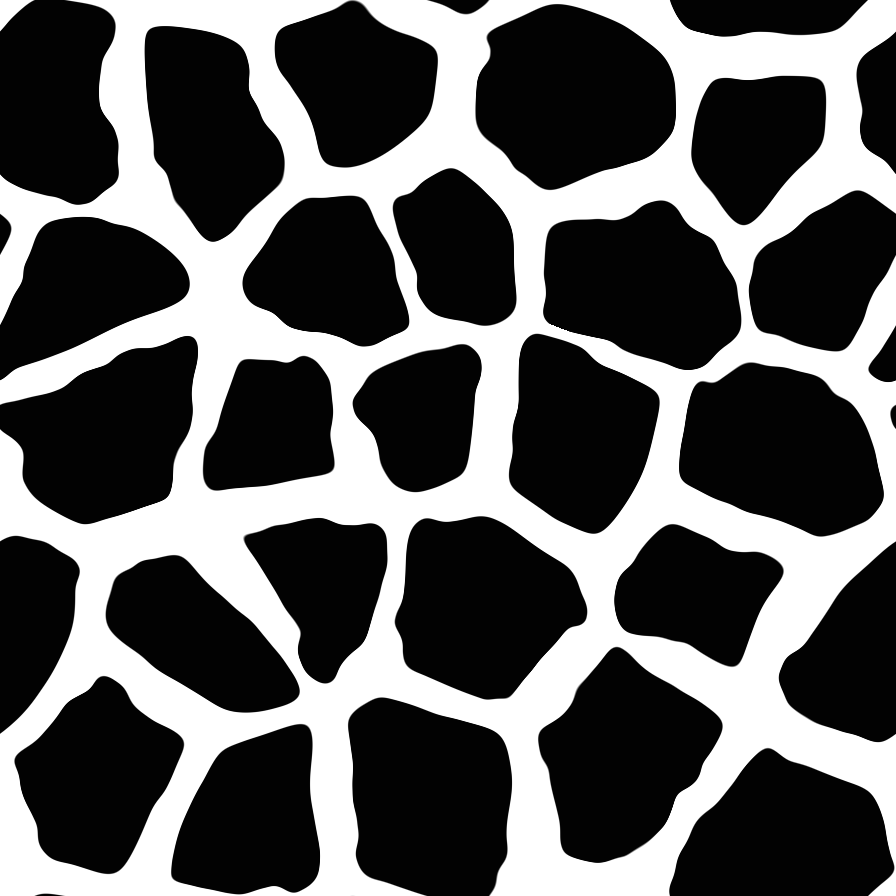
A WebGL 1 fragment shader for this pattern:

```glsl
precision highp float;
// Black hide patches on white: a jittered, wrapping Voronoi layout whose cells
// are shrunk to leave broad channels. A smooth minimum of the edge distances
// rounds the corners; noise private to each cell makes its outline wavy.

uniform vec2 u_resolution;

#define GRID 5.0          // cells per side, a whole number so the tile wraps
#define JITTER 0.72       // scatter of the cell centres
#define HALF_GAP 0.103    // half the channel width, in cells
#define ROUNDING 0.036    // softness of the corners
#define BEND_FREQ 1.9     // slow bends of the outline
#define BEND_AMOUNT 0.15
#define RIPPLE_FREQ 5.2   // small scallops on parts of the outline
#define RIPPLE_AMOUNT 0.11
#define SEED 17.0
#define PATCH_COLOR vec3(0.008)
#define GROUND_COLOR vec3(1.0)

vec2 hash22(vec2 p) {
  vec3 q = fract(p.xyx * vec3(0.1031, 0.1030, 0.0973));
  q += dot(q, q.yzx + 33.33);
  return fract((q.xx + q.yz) * q.zy);
}

// Value noise, centred on zero, from -0.5 to 0.5.
float noise(vec2 p) {
  vec2 i = floor(p);
  vec2 f = fract(p);
  f = f * f * f * (f * (f * 6.0 - 15.0) + 10.0);
  float low = mix(hash22(i).x, hash22(i + vec2(1.0, 0.0)).x, f.x);
  float high = mix(hash22(i + vec2(0.0, 1.0)).x, hash22(i + 1.0).x, f.x);
  return mix(low, high, f.y) - 0.5;
}

// Centre of a nearby cell; rows are staggered and the hash key wraps.
vec2 cellCentre(vec2 p, vec2 neighbour, out vec2 key) {
  float row = floor(p.y) + neighbour.y;
  float stagger = fract(0.4 * mod(row, GRID));
  vec2 cell = vec2(floor(p.x - stagger) + neighbour.x, row);
  key = hash22(mod(cell, GRID) + SEED);
  return cell + vec2(stagger, 0.0) + 0.5 + JITTER * (key - 0.5);
}

// Outline displacement in coordinates local to one cell.
float wobble(vec2 local, vec2 key) {
  vec2 p = local + 10.0 + 40.0 * key;
  float roughness = smoothstep(-0.2, 0.3, noise(p * 2.3 + 7.0));
  return BEND_AMOUNT * noise(p * BEND_FREQ)
       + RIPPLE_AMOUNT * roughness * noise(p * RIPPLE_FREQ + 31.0);
}

// Signed distance to the patch outline, positive inside.
float patchDistance(vec2 p) {
  vec2 key;
  vec2 nearestKey = vec2(0.0);
  vec2 nearest = vec2(9.0);

  // Find the owning cell.
  for (int j = -2; j <= 2; j++) {
    for (int i = -2; i <= 2; i++) {
      vec2 toCentre = cellCentre(p, vec2(float(i), float(j)), key) - p;
      if (dot(toCentre, toCentre) < dot(nearest, nearest)) {
        nearest = toCentre;
        nearestKey = key;
      }
    }
  }

  // Blend the distances to the borders shared with its neighbours.
  float sum = 0.0;
  for (int j = -2; j <= 2; j++) {
    for (int i = -2; i <= 2; i++) {
      vec2 toCentre = cellCentre(p, vec2(float(i), float(j)), key) - p;
      vec2 across = toCentre - nearest;
      if (dot(across, across) > 0.0001) {
        float border = dot(0.5 * (toCentre + nearest), normalize(across));
        sum += exp(-border / ROUNDING);
      }
    }
  }
  float edge = -ROUNDING * log(max(sum, 1e-30));
  return edge - HALF_GAP + wobble(-nearest, nearestKey);
}

void main() {
  vec2 p = GRID * gl_FragCoord.xy / u_resolution;
  float pixel = GRID / min(u_resolution.x, u_resolution.y);
  float coverage = smoothstep(-0.7 * pixel, 0.7 * pixel, patchDistance(p));
  gl_FragColor = vec4(mix(GROUND_COLOR, PATCH_COLOR, coverage), 1.0);
}
```
